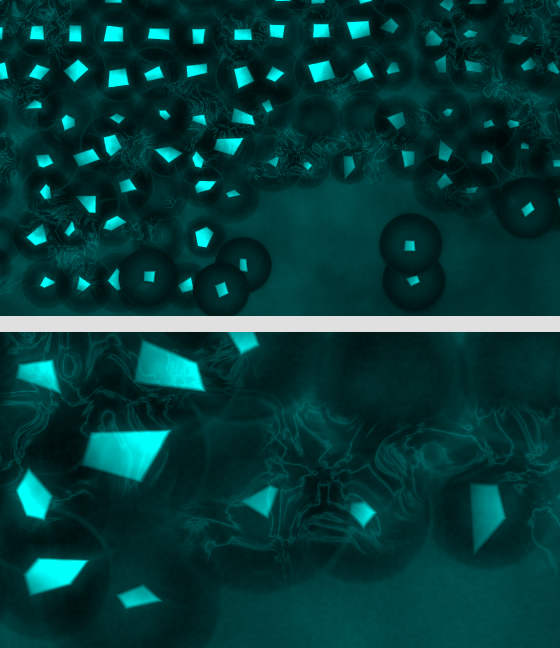
Top, the full canvas; bottom, a detail of the centre.
Write a Shadertoy shader that draws this pattern.

```glsl
// Teal foam of dark round bubbles with bright angular cores, thinning into a smooth murky pool.

const float CELL = 0.128;                 // bubble spacing, in canvas heights
const vec2  GRID_OFFSET = vec2(0.05, 0.064);
const float BUBBLE_RADIUS = 0.083;
const float CORE_SIZE = 0.021;
const float EDGE = 0.0035;                // softness of the core outline
const float FOAM_TONE = 0.245;
const float POOL_TONE = 0.215;
const float FILAMENT_GAIN = 0.17;
const float GRAIN_GAIN = 0.025;
const vec3  TEAL = vec3(0.0, 1.0, 0.985);
const float TAU = 6.2831853;

// Loose drops: centre and radius
const int DROP_COUNT = 6;
const vec3 DROPS[DROP_COUNT] = vec3[](
    vec3(0.77, 0.16, 0.09), vec3(0.70, 0.08, 0.09), vec3(1.31, 0.11, 0.10),
    vec3(1.30, 0.225, 0.10), vec3(1.67, 0.34, 0.10), vec3(0.47, 0.12, 0.095));

float hash(vec2 p) {
    vec3 q = fract(vec3(p.xyx) * 0.1031);
    q += dot(q, q.yzx + 33.33);
    return fract((q.x + q.y) * q.z);
}

float noise(vec2 p) {
    vec2 i = floor(p), f = fract(p);
    f = f * f * (3.0 - 2.0 * f);
    return mix(mix(hash(i), hash(i + vec2(1, 0)), f.x),
               mix(hash(i + vec2(0, 1)), hash(i + vec2(1, 1)), f.x), f.y);
}

float fbm(vec2 p) {
    float sum = 0.0, gain = 0.5;
    for (int i = 0; i < 4; i++) {
        sum += gain * noise(p);
        p = mat2(1.6, 1.2, -1.2, 1.6) * p + 7.3;
        gain *= 0.5;
    }
    return sum / 0.9375;
}

// Lower border of the foam
float foamLimit(float x) {
    return mix(0.07, 0.42, smoothstep(0.62, 0.88, x)) - 0.1 * smoothstep(1.2, 1.65, x);
}

// One where the bubbles stand in tidy rows, zero where they are scattered
float orderAt(vec2 p) {
    return smoothstep(0.62, 0.82, p.y) * (1.0 - smoothstep(1.08, 1.3, p.x));
}

// Irregular convex polygon, as the largest of its half-plane distances
float polygon(vec2 p, float sides, float size, float order, vec2 seed) {
    float turn = mix(hash(seed + 3.1) * TAU, (hash(seed + 3.1) - 0.5) * 0.2, order);
    float d = -1.0;
    for (float i = 0.0; i < sides; i++) {
        float wobble = hash(seed + 11.7 * (i + 1.0)) - 0.5;
        float a = turn + (i + wobble * mix(0.6, 0.14, order)) * TAU / sides;
        float reach = size * (0.6 + 0.85 * hash(seed + 5.3 * (i + 2.0)));
        d = max(d, dot(p, vec2(cos(a), sin(a))) - reach);
    }
    return d;
}

// Multiplies shade by the bubble bodies, raises light to the brightest core
void addFoam(vec2 uv, inout float shade, inout float light) {
    vec2 home = floor((uv - GRID_OFFSET) / CELL);
    for (int y = -1; y <= 1; y++)
    for (int x = -1; x <= 1; x++) {
        vec2 id = home + vec2(x, y);
        vec2 seed = id + 40.0;
        vec2 centre = (id + 0.5) * CELL + GRID_OFFSET;
        float order = orderAt(centre);
        vec2 jitter = vec2(hash(seed), hash(seed + 17.0)) - 0.5;
        centre += jitter * CELL * mix(0.6, 0.12, order);
        if (centre.y < foamLimit(centre.x)) continue;

        // Dark body with a darker ring and a lit crescent
        vec2 p = uv - centre;
        float radius = BUBBLE_RADIUS * (0.82 + 0.36 * hash(seed + 23.0));
        float d = length(p) / radius;
        float ring = (d - 0.62) / 0.26;
        shade *= 1.0 - 0.36 * exp(-ring * ring);
        shade *= 1.0 - 0.2 * (1.0 - smoothstep(0.94, 1.04, d));
        float lit = hash(seed + 29.0) * TAU;
        float rim = (d - 1.02) / 0.07;
        light = max(light, 0.1 * exp(-rim * rim) * dot(p / radius, vec2(cos(lit), sin(lit))));

        // Angular core with a sloping brightness and a faint halo
        float pick = hash(seed + 31.0);
        if (pick < 0.1 * (1.0 - order)) continue;
        float stretch = mix(0.75 + 0.5 * hash(seed + 37.0), 0.9, order);
        vec2 q = p * vec2(stretch, 1.0 / stretch);
        float size = CORE_SIZE * mix(0.55 + 0.6 * hash(seed + 41.0), 1.12, order);
        float core = polygon(q, pick > 0.6 && order < 0.5 ? 5.0 : 4.0, size, order, seed);
        float dim = smoothstep(0.5, 1.35, centre.x) * (1.0 - order);
        float level = mix(0.95, 0.5, dim) * mix(0.65 + 0.4 * pick, 1.05, order);
        level *= 0.9 + 0.32 * dot(q / size, vec2(cos(lit), sin(lit)));
        level *= 0.9 + 0.2 * noise(uv * 70.0);
        light = max(light, level * (1.0 - smoothstep(-EDGE, EDGE, core)));
        light = max(light, 0.17 * level * exp(-max(core, 0.0) * 75.0));
    }
}

void mainImage(out vec4 fragColor, in vec2 fragCoord) {
    vec2 uv = fragCoord / iResolution.y;
    float foam = smoothstep(-0.05, 0.06, uv.y - foamLimit(uv.x));

    // Cloudy ground
    float cloud = fbm(uv * 5.0 + 3.0);
    float pool = POOL_TONE * (0.5 + cloud) * (1.1 - 0.25 * smoothstep(1.05, 1.7, uv.x));
    float shade = mix(pool, FOAM_TONE * (0.55 + 0.9 * fbm(uv * 13.0)), foam);

    float light = 0.0;
    addFoam(uv, shade, light);

    // Thin bright filaments, in patches between bubbles
    vec2 warped = uv * 42.0 + 3.0 * vec2(noise(uv * 24.0), noise(uv * 24.0 + 50.0));
    float ridge = pow(1.0 - abs(2.0 * fbm(warped) - 1.0), 9.0);
    shade += FILAMENT_GAIN * ridge * foam * smoothstep(0.5, 0.75, noise(uv * 11.0 + 9.0));

    float tone = max(shade, shade * 0.6 + light);

    // Loose drops over the pool
    for (int i = 0; i < DROP_COUNT; i++) {
        vec2 p = uv - DROPS[i].xy;
        float radius = DROPS[i].z;
        float d = length(p) / radius;
        float body = mix(0.17, 0.085, smoothstep(0.35, 0.93, d)) * (0.75 + 0.5 * cloud);
        body += 0.05 * smoothstep(0.9, 1.0, d) * smoothstep(-0.2, 0.8, -p.y / radius);
        tone *= 1.0 - 0.18 * exp(-max(d - 1.0, 0.0) * 9.0);
        tone = mix(tone, body, 0.92 * (1.0 - smoothstep(0.96, 1.03, d)));
        float core = polygon(p, 4.0, 0.015, 0.9, vec2(float(i) + 71.0, 5.0));
        tone = mix(tone, 0.72 + 10.0 * p.x, 1.0 - smoothstep(-EDGE, EDGE, core));
    }

    // Fine grain
    tone += GRAIN_GAIN * (noise(uv * 240.0) - 0.5);
    fragColor = vec4(TEAL * clamp(tone, 0.035, 1.0), 1.0);
}
```
